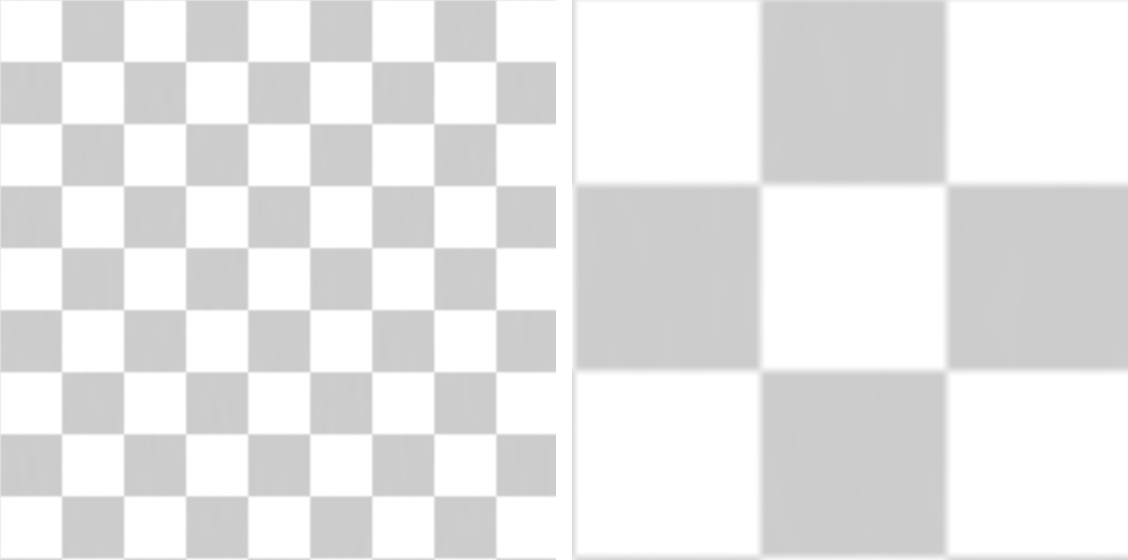
Left, the full canvas; right, a detail of the centre.
Reproduce this pattern procedurally as a WebGL 1 fragment shader.

```glsl
precision highp float;
// Soft-edged grey and white checkerboard with faint vertical mottling.

uniform vec2 u_resolution;

const float CELL_SIZE = 0.1108;      // side of a square, in canvas heights
const float EDGE_SOFTNESS = 0.034;   // half width of a blurred edge, in cells
const vec3 LIGHT = vec3(1.0);
const vec3 DARK = vec3(0.8);
const vec2 MOTTLE_SCALE = vec2(7.0, 1.6); // noise cells per square
const float MOTTLE_AMOUNT = 0.008;

vec2 hashGradient(vec2 cell) {
  float angle = 6.28318 * fract(sin(dot(cell, vec2(127.1, 311.7))) * 43758.5);
  return vec2(cos(angle), sin(angle));
}

float gradientNoise(vec2 p) {
  vec2 cell = floor(p);
  vec2 f = fract(p);
  vec2 blend = f * f * f * (f * (f * 6.0 - 15.0) + 10.0);
  vec2 right = vec2(1.0, 0.0);
  vec2 up = vec2(0.0, 1.0);
  float a = dot(hashGradient(cell), f);
  float b = dot(hashGradient(cell + right), f - right);
  float c = dot(hashGradient(cell + up), f - up);
  float d = dot(hashGradient(cell + 1.0), f - 1.0);
  return mix(mix(a, b, blend.x), mix(c, d, blend.x), blend.y);
}

// Square wave per axis: +1 in even cells, -1 in odd ones, smooth between.
vec2 softSquareWave(vec2 p, float halfWidth) {
  vec2 parity = 1.0 - 2.0 * mod(floor(p), 2.0);
  vec2 edgeDistance = 0.5 - abs(fract(p) - 0.5);
  return parity * (2.0 * smoothstep(-halfWidth, halfWidth, edgeDistance) - 1.0);
}

void main() {
  // Cell coordinates counted from the top left corner.
  float cellPixels = CELL_SIZE * u_resolution.y;
  vec2 p = vec2(gl_FragCoord.x, u_resolution.y - gl_FragCoord.y) / cellPixels;

  // Checker, with edges never sharper than a pixel.
  vec2 wave = softSquareWave(p, max(EDGE_SOFTNESS, 0.75 / cellPixels));
  float lightness = 0.5 + 0.5 * wave.x * wave.y;
  vec3 color = mix(DARK, LIGHT, lightness);

  // Faint streaks, mostly in the dark squares.
  float mottle = gradientNoise(p * MOTTLE_SCALE) * MOTTLE_AMOUNT;
  color += mottle * mix(1.0, 0.4, lightness);

  gl_FragColor = vec4(clamp(color, 0.0, 1.0), 1.0);
}
```
